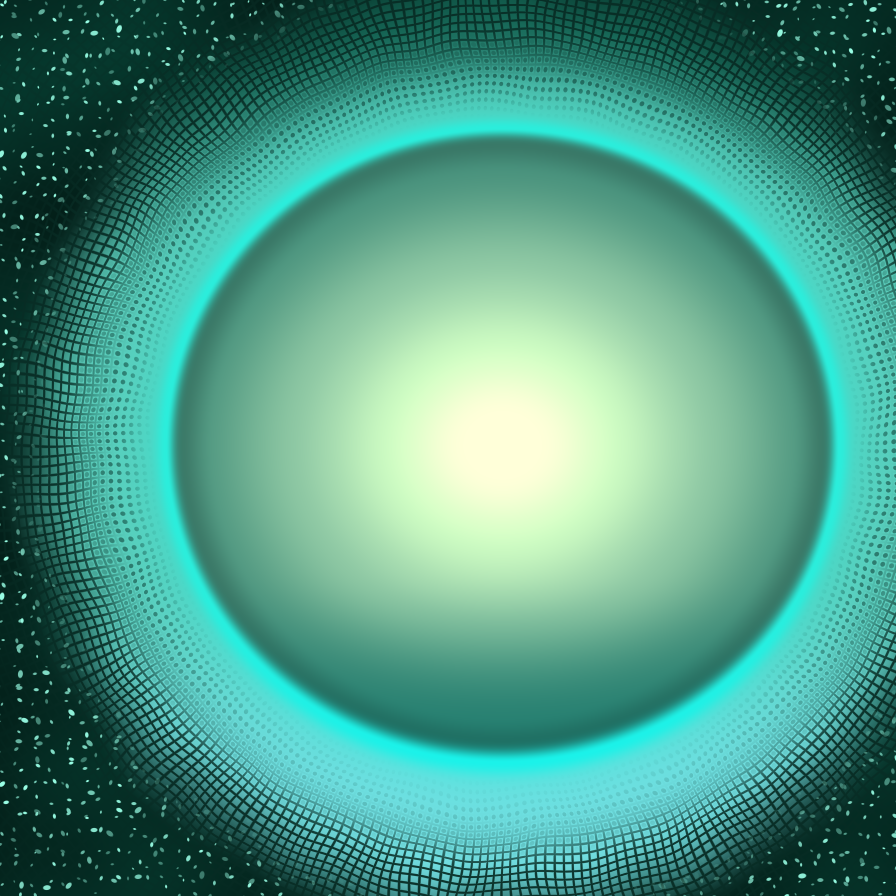
Give the GLSL for this background, as a WebGL 1 fragment shader.

```glsl
precision highp float;
uniform vec2 u_resolution;

const float TAU = 6.2831853;
const vec2 CENTER = vec2(0.561, 0.503);
const vec2 DISC_RADII = vec2(0.376, 0.354);
const vec2 CORE_RADII = vec2(0.377, 0.33);
const float HALO_RADIUS = 0.53;
const vec2 MESH_COUNT = vec2(300.0, 108.0);   // cells around, cells per unit outward
const float MESH_WARP = 1.1;
const float SPECKLE_COUNT = 38.0;
const float RIM_WIDTH = 0.009;

const vec3 CREAM = vec3(1.0, 1.0, 0.85);
const vec3 PALE_GREEN = vec3(0.82, 1.0, 0.77);
const vec3 SAGE = vec3(0.59, 0.81, 0.66);
const vec3 SEA_GREEN = vec3(0.27, 0.56, 0.48);
const vec3 DEEP_TEAL = vec3(0.11, 0.48, 0.43);
const vec3 RIM_CYAN = vec3(0.17, 0.93, 0.86);
const vec3 HALO_TEAL = vec3(0.36, 0.80, 0.73);
const vec3 HALO_BLUE = vec3(0.45, 0.87, 0.88);
const vec3 MESH_INK = vec3(0.03, 0.17, 0.14);
const vec3 NIGHT = vec3(0.02, 0.20, 0.16);
const vec3 SPECKLE_LIGHT = vec3(0.60, 1.0, 0.90);

vec2 hash2(vec2 p) {
  vec3 q = fract(p.xyx * vec3(0.1031, 0.1030, 0.0973));
  q += dot(q, q.yzx + 33.33);
  return fract((q.xx + q.yz) * q.zy);
}

float corner(vec2 cell, vec2 offset) {
  float a = TAU * hash2(cell).x;
  return dot(vec2(cos(a), sin(a)), offset);
}

float gradientNoise(vec2 p) {
  vec2 i = floor(p), f = fract(p);
  vec2 u = f * f * f * (f * (f * 6.0 - 15.0) + 10.0);
  vec2 e = vec2(1.0, 0.0);
  return mix(mix(corner(i, f), corner(i + e, f - e), u.x),
             mix(corner(i + e.yx, f - e.yx), corner(i + e.xx, f - e.xx), u.x), u.y);
}

// Luminous ball: radial ramp, teal underside, shaded edge
vec3 discColor(vec2 p, float dist) {
  float r = length(p / CORE_RADII);
  vec3 color = mix(CREAM, PALE_GREEN, smoothstep(0.1, 0.36, r));
  color = mix(color, SAGE, smoothstep(0.28, 0.62, r));
  color = mix(color, SEA_GREEN, smoothstep(0.52, 1.0, r));
  color = mix(color, DEEP_TEAL, 0.8 * smoothstep(0.14, 0.34, -p.y));
  return color * (1.0 - 0.18 * smoothstep(-0.05, -0.012, dist));
}

// Ink coverage of the polar mesh: dots by the rim, lines further out
float meshInk(vec2 p, float reach, float pixel) {
  vec2 warp = vec2(gradientNoise(p * 13.0 + 7.0), gradientNoise(p * 13.0 + 31.0));
  vec2 grid = vec2(atan(p.y, p.x) / TAU, length(p)) * MESH_COUNT + MESH_WARP * warp;
  vec2 cell = abs(fract(grid) - 0.5);
  float soft = max(0.08, pixel * MESH_COUNT.y * 0.5);
  float dots = 1.0 - smoothstep(0.27 - soft, 0.27 + soft, length(cell));
  float lines = smoothstep(0.37 - soft, 0.37 + soft, max(cell.x, cell.y));
  return mix(dots, lines, smoothstep(0.3, 0.75, reach));
}

// Jittered, randomly turned flecks
float speckles(vec2 p, float pixel) {
  float light = 0.0;
  for (int layer = 0; layer < 2; layer++) {
    float k = float(layer);
    float scale = SPECKLE_COUNT * (1.0 + 0.45 * k);
    vec2 grid = p * scale + 40.0 + 17.3 * k;
    vec2 seed = hash2(floor(grid) + 53.0 * k);
    vec2 traits = hash2(floor(grid) + 91.0);
    vec2 d = fract(grid) - 0.5 - 0.55 * (seed - 0.5);
    float a = TAU * traits.x;
    d = mat2(cos(a), sin(a), -sin(a), cos(a)) * d * vec2(1.0, 1.6);
    float size = mix(0.07, 0.17, traits.y);
    float soft = pixel * scale;
    float fleck = 1.0 - smoothstep(size - soft, size + soft, length(d));
    light = max(light, fleck * mix(0.35, 1.0, seed.x));
  }
  return light;
}

void main() {
  float side = min(u_resolution.x, u_resolution.y);
  float pixel = 1.0 / side;
  vec2 p = (gl_FragCoord.xy - 0.5 * u_resolution) / side + 0.5 - CENTER;
  float r = length(p);
  float dist = (length(p / DISC_RADII) - 1.0) * DISC_RADII.y;
  float reach = dist / (HALO_RADIUS - DISC_RADII.x);
  float above = smoothstep(0.15, 0.48, p.y);
  float below = smoothstep(0.12, 0.40, -p.y);

  // Halo fading into the night, dimmer above and bluer below
  float wobble = 0.02 * gradientNoise(p * 9.0);
  float outside = smoothstep(HALO_RADIUS - 0.07, HALO_RADIUS + 0.035, r + wobble);
  vec3 halo = mix(HALO_TEAL, HALO_BLUE, below);
  halo = mix(halo, NIGHT * 1.6, above * smoothstep(0.0, 0.85, reach) * 0.85);
  vec3 night = NIGHT * (0.85 + 0.5 * gradientNoise(p * 6.0 + 20.0));
  vec3 color = mix(halo, night, outside);

  // Mesh and flecks
  float ink = mix(0.55, 0.95, smoothstep(0.2, 0.9, reach));
  ink *= smoothstep(0.01, 0.06, dist);
  ink *= 1.0 - 0.85 * below * (1.0 - smoothstep(0.25, 0.85, reach));
  ink *= 1.0 - 0.75 * smoothstep(HALO_RADIUS, HALO_RADIUS + 0.07, r);
  color = mix(color, MESH_INK, ink * meshInk(p, reach, pixel));
  float scatter = smoothstep(HALO_RADIUS - 0.025, HALO_RADIUS + 0.035, r + wobble);
  color = mix(color, SPECKLE_LIGHT, scatter * speckles(p, pixel));

  // Ball and its glowing rim
  color = mix(color, RIM_CYAN, 0.55 * exp(-max(dist, 0.0) / 0.03));
  color = mix(discColor(p, dist), color, smoothstep(-pixel, pixel, dist));
  float rim = dist / (RIM_WIDTH * (1.0 + 0.5 * below));
  color = mix(color, RIM_CYAN + vec3(-0.07, 0.02, 0.06) * below, exp(-rim * rim));
  gl_FragColor = vec4(color, 1.0);
}
```
